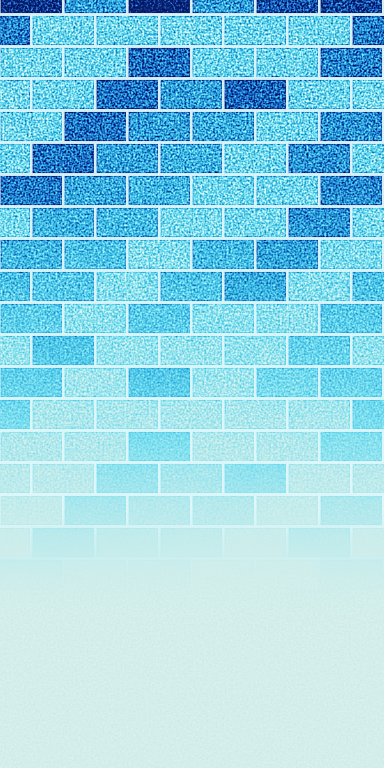
Write a Shadertoy shader that draws this pattern.

```glsl
// Blue glazed brick wall with speckled grain, fading into pale mist below.

vec2 randomDirection(vec2 cell) {
    vec3 p = fract(cell.xyx * vec3(0.1031, 0.1030, 0.0973));
    p += dot(p, p.yzx + 33.33);
    float angle = 6.2832 * fract((p.x + p.y) * p.z);
    return vec2(cos(angle), sin(angle));
}

float gradientNoise(vec2 p) {
    vec2 i = floor(p), f = fract(p);
    vec2 w = f * f * f * (f * (f * 6.0 - 15.0) + 10.0);
    vec2 e = vec2(0.0, 1.0);
    float low = mix(dot(randomDirection(i), f),
                    dot(randomDirection(i + e.yx), f - e.yx), w.x);
    float high = mix(dot(randomDirection(i + e), f - e),
                     dot(randomDirection(i + 1.0), f - 1.0), w.x);
    return mix(low, high, w.y);
}

// Pale mist at 0, deep navy at 1
vec3 glaze(float level) {
    vec3 c = mix(vec3(0.83, 0.935, 0.92), vec3(0.46, 0.87, 0.94), clamp(level / 0.25, 0.0, 1.0));
    c = mix(c, vec3(0.22, 0.72, 0.89), clamp((level - 0.25) / 0.25, 0.0, 1.0));
    c = mix(c, vec3(0.14, 0.53, 0.80), clamp((level - 0.5) / 0.18, 0.0, 1.0));
    c = mix(c, vec3(0.07, 0.33, 0.74), clamp((level - 0.68) / 0.16, 0.0, 1.0));
    return mix(c, vec3(0.04, 0.13, 0.43), clamp((level - 0.84) / 0.2, 0.0, 1.0));
}

// Dark streaks step half a brick left per row: lane, centre row, half length, strength
const vec4 streaks[10] = vec4[10](
    vec4(1, 0.7, 2.0, 2.3), vec4(3, 4.5, 0.8, 2.2), vec4(3, 9.2, 1.3, 1.6),
    vec4(5, 7.6, 1.7, 2.4), vec4(5, 0.0, 0.5, 3.0), vec4(7, 4.0, 2.4, 2.9),
    vec4(9, 7.5, 4.8, 1.6), vec4(11, 6.8, 3.9, 1.4), vec4(11, 0.0, 0.5, 2.0),
    vec4(11, 3.0, 0.5, 3.0));

float brickTone(float lane, float row) {
    float tone = 0.0;
    for (int i = 0; i < 10; i++) {
        vec4 s = streaks[i];
        float along = abs(mod(row - s.y + 6.0, 12.0) - 6.0);
        if (abs(lane - s.x) < 0.5 && along <= s.z) tone = max(tone, s.w);
    }
    return tone + 0.35 * gradientNoise(vec2(lane, row) * 0.37 + 4.2);
}

void mainImage(out vec4 fragColor, in vec2 fragCoord) {
    vec2 uv = fragCoord / iResolution.xy;
    float depth = 1.0 - uv.y;

    // Running bond: 6 bricks across, 24 courses counted from the top
    vec2 wall = vec2(uv.x * 6.0 + 0.0125, depth * 24.0 + 0.547);
    float row = floor(wall.y);
    float shift = 0.5 * mod(row, 2.0);
    wall.x += shift;
    float lane = mod(2.0 * (floor(wall.x) + 0.5 - shift) + row, 12.0);
    vec2 local = fract(wall);
    vec2 gap = min(local, 1.0 - local) * vec2(2.0, 1.0);
    float joint = min(gap.x, gap.y);

    // Glaze thins out with depth; the top course lies in shade
    float fade = 1.0 - smoothstep(0.15, 0.82, depth);
    float level = 0.3 + 0.16 * brickTone(lane, row);
    if (row < 0.5) level += 0.3;

    // Fine speckle and soft mottling
    vec2 plane = uv * vec2(1.0, 2.0);
    float grain = gradientNoise(plane * 173.0) + 0.7 * gradientNoise(plane * 217.0 + 31.7);
    level += 0.55 * grain + 0.08 * gradientNoise(plane * 24.0);

    // Dark rim and white mortar
    float aa = 24.0 / iResolution.y;
    float mortar = 1.0 - smoothstep(0.043 - 0.5 * aa, 0.043 + 0.5 * aa, joint);
    float rim = 1.0 - smoothstep(0.075 - 0.5 * aa, 0.075 + 0.5 * aa, joint);
    level += 0.22 * rim;

    vec3 color = glaze(level * fade);
    color += grain * mix(0.025, -0.11, fade);
    color = mix(color, vec3(0.88, 0.97, 0.98), mortar * smoothstep(0.0, 0.15, fade) * 0.95);
    fragColor = vec4(clamp(color, 0.0, 1.0), 1.0);
}
```
